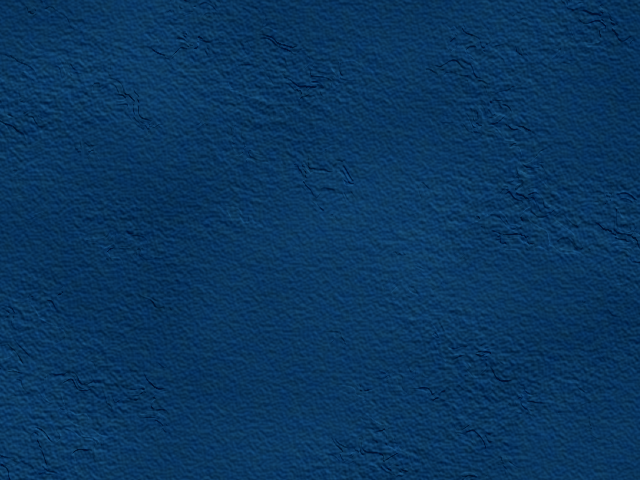
A Shadertoy shader for this texture:

```glsl
// Dark blue plaster: a fine embossed grain over soft cloudy mottling,
// with patches of rough flaking and thin broken cracks that slant down right.
// Height fields of gradient noise are lit by differences taken toward a light.

const vec3  BASE_BLUE   = vec3(0.036, 0.208, 0.366);
const vec3  TONE_STEP   = vec3(0.026, 0.050, 0.062);  // colour change per unit of tone
const vec3  TINT_STEP   = vec3(0.014, 0.006, -0.030); // slight shift of hue
const vec2  LIGHT_DIR   = vec2(0.30, 0.954);
const float LIGHT_REACH = 0.0032;  // distance between the two height samples
const float SLANT       = -0.42;   // direction of cracks, radians
const float STRETCH     = 0.55;    // elongation of cracks along the slant
const float GRAIN_FREQ  = 145.0;
const float FLAKE_FREQ  = 48.0;
const float CRACK_FREQ  = 8.0;
const float CRACK_SOFT  = 0.035;
const float GRAIN_GAIN  = 1.9;
const float FLAKE_GAIN  = 2.6;
const float CRACK_DARK  = 3.0;
const float CRACK_LIGHT = 1.3;
const float MOTTLE_GAIN = 1.0;

// Unit gradient for a lattice point
vec2 latticeGradient(vec2 cell) {
    uvec2 k = uvec2(ivec2(cell)) * uvec2(1597334677u, 3812015801u);
    uint h = (k.x ^ k.y) * 1597334677u;
    h = (h ^ (h >> 15)) * 3812015801u;
    float angle = float(h >> 16) / 65536.0 * 6.28318;
    return vec2(cos(angle), sin(angle));
}

float gradientNoise(vec2 p) {
    vec2 i = floor(p), f = p - i;
    vec2 u = f * f * f * (f * (f * 6.0 - 15.0) + 10.0);
    vec2 e = vec2(1.0, 0.0);
    float a = dot(latticeGradient(i), f);
    float b = dot(latticeGradient(i + e.xy), f - e.xy);
    float c = dot(latticeGradient(i + e.yx), f - e.yx);
    float d = dot(latticeGradient(i + e.xx), f - e.xx);
    return mix(mix(a, b, u.x), mix(c, d, u.x), u.y);
}

float fbm(vec2 p, int octaves) {
    float sum = 0.0, amp = 1.0;
    for (int i = 0; i < octaves; i++) {
        sum += amp * gradientNoise(p);
        p = mat2(1.6, 1.2, -1.2, 1.6) * p + 17.3;
        amp *= 0.5;
    }
    return sum;
}

// Turn and stretch space so features run along the slant
vec2 alongSlant(vec2 p) {
    vec2 dir = vec2(cos(SLANT), sin(SLANT));
    return vec2(dot(p, dir) * STRETCH, dot(p, vec2(-dir.y, dir.x)));
}

float grainHeight(vec2 p) {
    return gradientNoise(p * GRAIN_FREQ) + 0.8 * gradientNoise(p * GRAIN_FREQ * 0.57 + 31.0);
}

float flakeHeight(vec2 p) {
    return fbm(alongSlant(p) * FLAKE_FREQ + 5.0, 2);
}

// Plateaus whose ragged rims read as cracks
float ledgeHeight(vec2 p) {
    vec2 q = alongSlant(p) * CRACK_FREQ;
    q += 0.25 * vec2(gradientNoise(p * 22.0), gradientNoise(p * 22.0 + 40.0));
    float f = 0.0, amp = 1.0;
    for (int i = 0; i < 5; i++) {
        f += amp * gradientNoise(q);
        q = q * 2.07 + 11.7;
        amp *= 0.56;
    }
    float rims = 0.0;
    for (int i = -1; i <= 1; i++)
        rims += smoothstep(-CRACK_SOFT, CRACK_SOFT, f - 0.3 * float(i));
    return rims;
}

void mainImage(out vec4 fragColor, in vec2 fragCoord) {
    vec2 p = fragCoord / iResolution.y + 3.0;
    vec2 toLight = p + LIGHT_DIR * LIGHT_REACH;

    // Where the surface is rough, and where cracks open
    float patches = fbm(p * vec2(2.4, 3.2) + 9.0, 3);
    float rough = smoothstep(-0.25, 0.40, patches);
    float broken = fbm(alongSlant(p) * 13.0 + 60.0, 2);
    float opened = smoothstep(0.02, 0.42, patches * 0.6 + broken * 0.75);

    // Relief shading
    float grain = grainHeight(p) - grainHeight(toLight);
    float flake = flakeHeight(p) - flakeHeight(toLight);
    float crack = ledgeHeight(p) - ledgeHeight(toLight);
    crack = clamp(crack, -1.0, 1.0);
    crack *= opened * (crack < 0.0 ? CRACK_DARK : CRACK_LIGHT);

    // Cloudy light and dark areas
    float mottle = fbm(p * vec2(1.7, 2.3) + 23.0, 4);

    float tone = GRAIN_GAIN * grain * mix(0.8, 1.1, rough)
               + FLAKE_GAIN * flake * mix(0.25, 1.0, rough)
               + crack + MOTTLE_GAIN * mottle + 0.05;
    tone = clamp(tone, -2.8, 2.6);

    float tint = fbm(p * 38.0 + 80.0, 2);
    vec3 color = BASE_BLUE + tone * TONE_STEP + tint * TINT_STEP;
    fragColor = vec4(clamp(color, 0.0, 1.0), 1.0);
}
```
